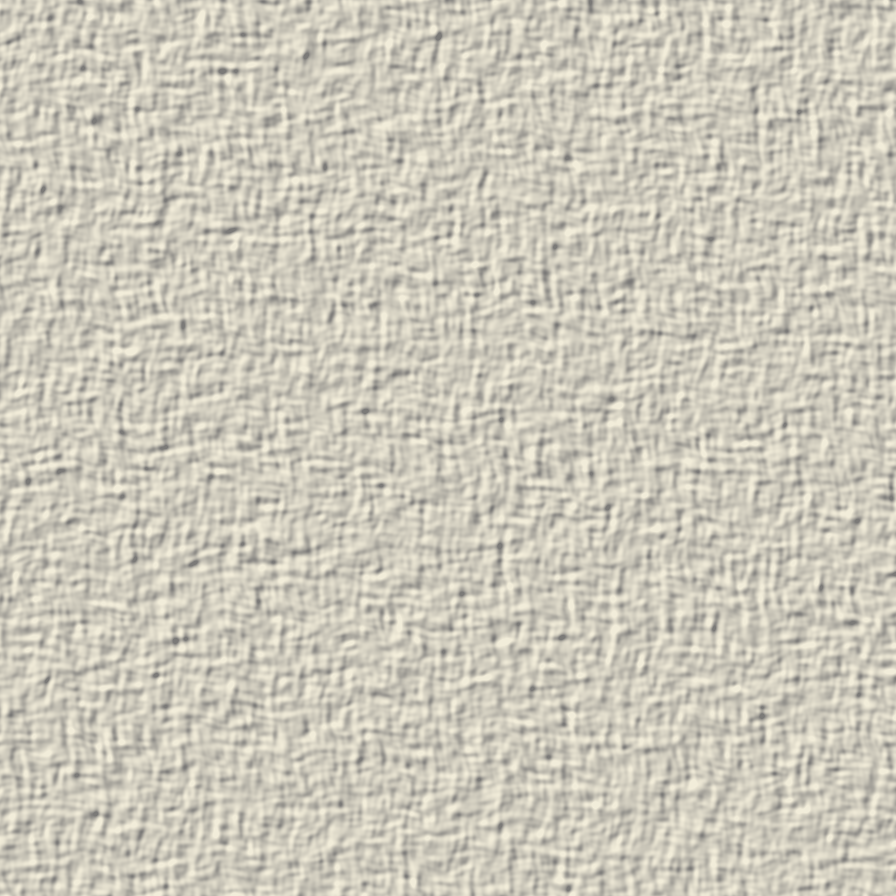
Give the GLSL for this texture, as a Shadertoy shader.

```glsl
// Ivory canvas paper: short fibres run across and down the sheet,
// scattered one per cell at two sizes. Their summed height is embossed
// by a diagonal light and toned from warm grey to cream.

vec4 hash4(vec2 cell) {
    vec4 q = fract(cell.xyxy * vec4(0.1031, 0.1030, 0.0973, 0.1099));
    q += dot(q, q.wzxy + 33.33);
    return fract((q.xxyz + q.yzzw) * q.zywx);
}

// Cellular sum of raised and sunken fibres, stretched along the cell shape
float fibres(vec2 p, vec2 cells, float seed) {
    p *= cells;
    vec2 home = floor(p);
    float height = 0.0;
    for (int y = -1; y <= 1; y++) {
        for (int x = -1; x <= 1; x++) {
            vec2 cell = home + vec2(x, y);
            vec4 rnd = hash4(cell + seed);
            vec2 d = p - cell - mix(vec2(0.1), vec2(0.9), rnd.xy);
            // Lean each fibre a little across its length
            float lean = rnd.w - 0.5;
            if (cells.x > cells.y) d.x += lean * d.y;
            else d.y += lean * d.x;
            float body = max(1.0 - dot(d, d), 0.0);
            height += (2.0 * rnd.z - 1.0) * body * body * body;
        }
    }
    return height;
}

// Long threads in both directions, with shorter crumbs between them
float relief(vec2 p) {
    float threads = fibres(p, vec2(108.0, 31.0), 17.0)
                  + fibres(p, vec2(31.0, 108.0), 61.0);
    float crumbs = fibres(p, vec2(150.0, 72.0), 113.0)
                 + fibres(p, vec2(72.0, 150.0), 179.0);
    return threads + 0.6 * crumbs;
}

void mainImage(out vec4 fragColor, in vec2 fragCoord) {
    vec2 p = fragCoord / min(iResolution.x, iResolution.y);

    // Layered sines keep the weave from running perfectly straight
    p += 0.0020 * sin(p.yx * 37.0 + vec2(0.4, 2.1))
       + 0.0008 * sin(p.yx * 91.0 + p * 23.0);

    // Emboss: height difference along the light from the upper left
    vec2 toLight = vec2(-0.0015, 0.0015);
    float slope = (relief(p - toLight) - relief(p + toLight)) / 0.43;

    // Shadows reach a little further than highlights
    float tone = 0.60 + 0.27 * slope - 0.022 * (slope * slope - 1.0);
    vec3 warmGrey = vec3(0.64, 0.63, 0.60);
    vec3 cream = vec3(0.91, 0.89, 0.82);
    fragColor = vec4(mix(warmGrey, cream, clamp(tone, -0.6, 1.15)), 1.0);
}
```
